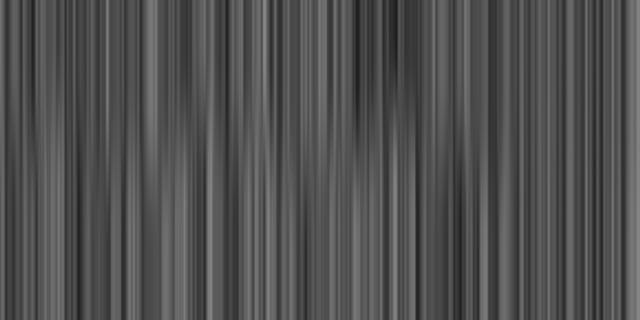
Give the GLSL for this texture, as a Shadertoy shader.

```glsl
float hash(vec2 p) {
    p = fract(p * vec2(0.1031, 0.1137));
    p += dot(p, p.yx + 33.33);
    return fract((p.x + p.y) * p.x * 17.0);
}

// Smooth one-dimensional noise, centred on zero
float streak(float x, float seed) {
    float cell = floor(x);
    float t = smoothstep(0.0, 1.0, x - cell);
    return mix(hash(vec2(cell, seed)), hash(vec2(cell + 1.0, seed)), t) - 0.5;
}

// Sum of broad to hair-fine streaks
float streakRow(float x, float seed) {
    vec4 count = vec4(37.0, 87.0, 171.0, 290.0);
    vec4 weight = vec4(0.07, 0.145, 0.19, 0.155);
    float sum = 0.0;
    for (int i = 0; i < 4; i++) {
        sum += weight[i] * streak(x * count[i] + 5.3, seed + 19.0 * float(i));
    }
    return sum;
}

void mainImage(out vec4 fragColor, in vec2 fragCoord) {
    vec2 uv = fragCoord / iResolution.xy;

    // Height at which the lower streaks fade into the upper ones
    float fadeStart = 0.28 + 0.07 * sin(uv.x * 23.0) + 0.05 * sin(uv.x * 61.0 + 1.7);
    float fade = smoothstep(fadeStart, fadeStart + 0.52, uv.y);

    // Streaks near the right side run the full height
    fade *= 1.0 - 0.9 * smoothstep(0.74, 0.84, uv.x);

    float grey = 0.313 + mix(streakRow(uv.x, 7.0), streakRow(uv.x, 131.0), fade);
    fragColor = vec4(vec3(clamp(grey, 0.12, 0.56)), 1.0);
}
```
